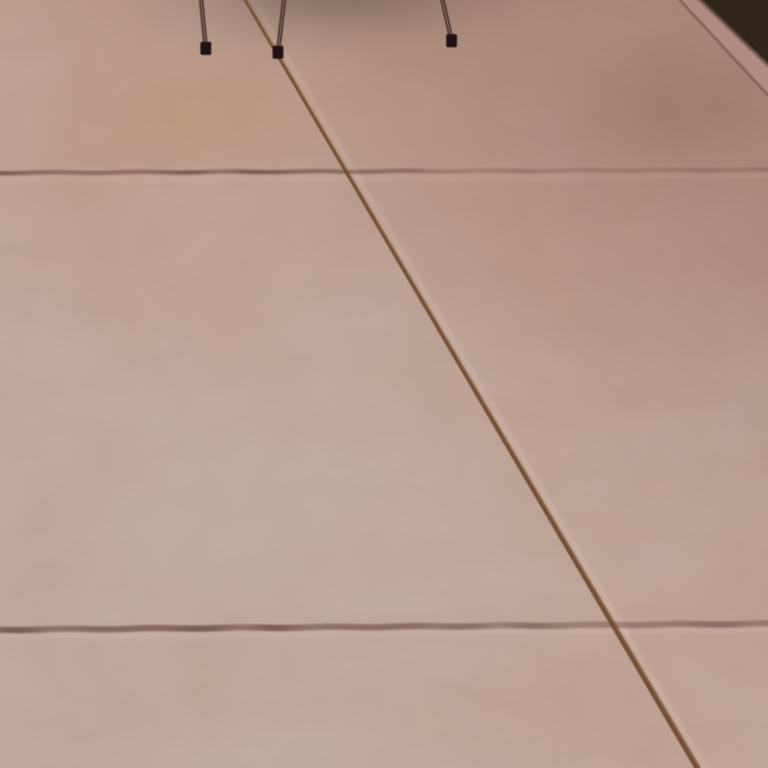
Write a WebGL 1 fragment shader that draws this texture.

```glsl
precision highp float;
uniform vec2 u_resolution;

#define TILE_LIGHT vec3(0.755, 0.668, 0.628)
#define TILE_WARM vec3(0.735, 0.610, 0.545)
#define TILE_SHADE vec3(0.630, 0.495, 0.440)
#define JOINT_ROW vec3(0.450, 0.335, 0.300)
#define JOINT_LONG vec3(0.470, 0.310, 0.195)
#define SKIRTING vec3(0.690, 0.550, 0.500)
#define WALL_DARK vec3(0.190, 0.145, 0.105)
#define LEG_DARK vec3(0.130, 0.070, 0.075)
#define ROW_NEAR 0.180
#define ROW_STEP 0.595
#define MOTTLE 0.16

// Layered sines, each octave rotated and bent by the last
float mottle(vec2 p) {
  float sum = 0.0, amp = 0.5;
  for (int i = 0; i < 5; i++) {
    p = mat2(1.27, 1.08, -1.08, 1.27) * p + vec2(1.7, 0.6);
    p += 0.6 * sin(p.yx * 0.8);
    sum += amp * sin(p.x) * sin(p.y);
    amp *= 0.62;
  }
  return sum;
}

float segmentDistance(vec2 p, vec2 a, vec2 b) {
  vec2 along = b - a;
  return length(p - a - along * clamp(dot(p - a, along) / dot(along, along), 0.0, 1.0));
}

float boxDistance(vec2 p, vec2 halfSize) {
  vec2 d = abs(p) - halfSize;
  return length(max(d, 0.0)) + min(max(d.x, d.y), 0.0);
}

float glow(vec2 p, vec2 center, vec2 spread) {
  vec2 d = (p - center) / spread;
  return exp(-dot(d, d));
}

float cover(float dist, float soft) {
  return 1.0 - smoothstep(-soft, soft, dist);
}

// Uneven tile tone, darker toward the far right
vec3 floorColor(vec2 uv) {
  float cloud = mottle(uv * vec2(4.0, 5.0));
  float warmth = 0.15 + 0.65 * smoothstep(0.45, 1.0, uv.y) + 0.25 * uv.x + MOTTLE * 2.0 * cloud;
  vec3 color = mix(TILE_LIGHT, TILE_WARM, clamp(warmth, 0.0, 1.0));
  float shade = 0.75 * smoothstep(0.85, 1.75, uv.x * 0.8 + uv.y);
  shade += 0.35 * glow(uv, vec2(0.88, 0.86), vec2(0.14, 0.08));
  color = mix(color, TILE_SHADE, clamp(shade + MOTTLE * 0.3 * cloud, 0.0, 1.0));
  color = mix(color, vec3(0.73, 0.57, 0.45), 0.45 * glow(uv, vec2(0.27, 0.85), vec2(0.13, 0.07)));
  color += 0.006 * mottle(uv * vec2(24.0, 30.0));
  return color;
}

// Two cross joints, with worn ink and a fainter far right end
vec3 addRows(vec3 color, vec2 uv, float soft) {
  for (int i = 0; i < 2; i++) {
    float far = float(i);
    float rowY = ROW_NEAR + far * ROW_STEP + uv.x * mix(0.008, 0.004, far);
    float dist = uv.y - rowY + 0.0006 * sin(uv.x * 55.0 + far);
    float halfWidth = mix(0.0040, 0.0028, far);
    float wear = 0.76 + 0.14 * sin(uv.x * 37.0 + 2.0 * sin(uv.x * 19.0 + far));
    wear *= 1.0 - mix(0.25, 0.55, far) * smoothstep(0.53, 0.57, uv.x);
    color += 0.022 * glow(vec2(0.0, dist), vec2(0.0, -0.009), vec2(1.0, 0.004));
    color = mix(color, JOINT_ROW, wear * cover(abs(dist) - halfWidth, soft + 0.0015));
  }
  return color;
}

// Long joint running away from the viewer, thinner with distance
vec3 addLongJoint(vec3 color, vec2 uv, float soft) {
  float dist = (uv.x - 0.908 + 0.5886 * uv.y) * 0.862;
  float halfWidth = mix(0.0038, 0.0020, uv.y);
  color += 0.035 * glow(vec2(dist, 0.0), vec2(0.009, 0.0), vec2(0.004, 1.0));
  color = mix(color, JOINT_LONG, 0.88 * cover(abs(dist) - halfWidth, soft + 0.0010));
  return mix(color, JOINT_LONG * 0.65, 0.45 * cover(abs(dist + 0.001) - halfWidth * 0.3, soft + 0.0008));
}

// Three thin legs with dark end caps, and the shade under the seat
vec3 addLegs(vec3 color, vec2 uv, float soft) {
  vec3 topX = vec3(0.261, 0.371, 0.574);
  vec3 footX = vec3(0.268, 0.362, 0.588);
  vec3 footY = vec3(0.937, 0.932, 0.947);
  color = mix(color, vec3(0.43, 0.36, 0.32), 0.65 * glow(uv, vec2(0.44, 1.02), vec2(0.17, 0.055)));
  for (int i = 0; i < 3; i++) {
    vec2 foot = vec2(footX[i], footY[i]);
    float dist = segmentDistance(uv, foot, vec2(topX[i], 1.01));
    color = mix(color, vec3(0.29, 0.20, 0.18), 0.9 * cover(dist - 0.0030, soft + 0.0008));
    color = mix(color, vec3(0.62, 0.52, 0.47), 0.6 * cover(dist - 0.0006, soft));
    color = mix(color, LEG_DARK, cover(boxDistance(uv - foot, vec2(0.0045, 0.0060)) - 0.0025, soft + 0.0008));
  }
  return color;
}

// Skirting board and dark wall in the far right corner
vec3 addCorner(vec3 color, vec2 uv, float soft) {
  float edge = (uv.y - 0.876 - 1.08 * (1.0 - uv.x)) * 0.68;
  color = mix(color, SKIRTING, cover(-edge, soft + 0.001));
  color = mix(color, JOINT_ROW, 0.7 * cover(abs(edge) - 0.0018, soft + 0.001));
  float wall = (uv.y - 0.915 - 0.96 * (1.0 - uv.x)) * 0.72;
  return mix(color, WALL_DARK, cover(-wall, soft + 0.004));
}

void main() {
  vec2 uv = gl_FragCoord.xy / u_resolution;
  float soft = 0.75 / min(u_resolution.x, u_resolution.y);
  vec3 color = floorColor(uv);
  color = addRows(color, uv, soft);
  color = addLongJoint(color, uv, soft);
  color = addLegs(color, uv, soft);
  color = addCorner(color, uv, soft);
  gl_FragColor = vec4(clamp(color, 0.0, 1.0), 1.0);
}
```
